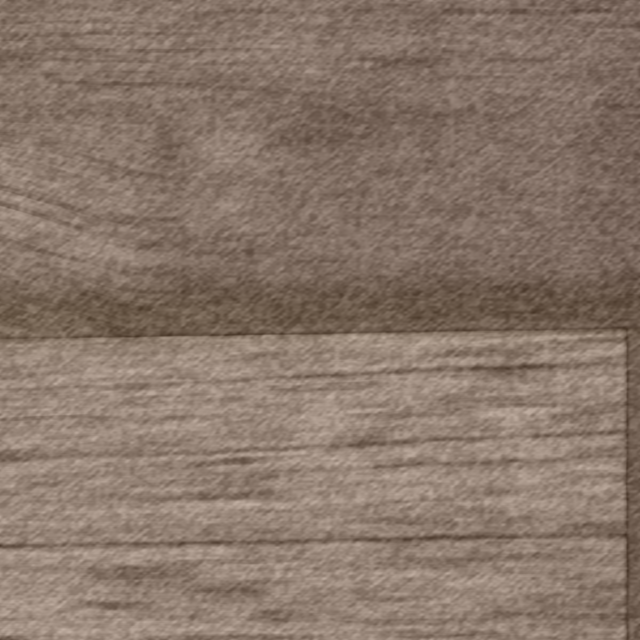
Write a three.js fragment shader that draws this texture.

```glsl
// Weathered wooden planks: a dim upper board with soft stains and a knot, and a
// paler lower board with long dark grain lines, parted by a bevelled seam.
// Stretched value noise makes the grain; soft ellipses place the stains.
varying vec2 vUv;

float hash(vec2 p) {
  vec3 q = fract(vec3(p.xyx) * 0.1031);
  q += dot(q, q.yzx + 33.33);
  return fract((q.x + q.y) * q.z);
}

float noise(vec2 p) {
  vec2 i = floor(p), f = fract(p);
  f = f * f * (3.0 - 2.0 * f);
  return mix(mix(hash(i), hash(i + vec2(1, 0)), f.x),
             mix(hash(i + vec2(0, 1)), hash(i + vec2(1, 1)), f.x), f.y);
}

// Centred fractal noise, roughly -0.5 to 0.5
float fbm(vec2 p) {
  float sum = 0.0, amp = 0.5;
  for (int i = 0; i < 4; i++) {
    sum += amp * (noise(p) - 0.5);
    p = p * 2.03 + 17.3;
    amp *= 0.55;
  }
  return sum;
}

// Soft elliptical stain, 1 at its centre
float blot(vec2 p, vec2 centre, vec2 radius) {
  vec2 d = (p - centre) / radius;
  return exp(-dot(d, d));
}

// Soft horizontal line, 1 at its core
float line(float offset, float width) {
  return exp(-offset * offset / (width * width));
}

// Thin dark pores that run along the grain and break up
float pores(vec2 p, float rows) {
  float streak = noise(vec2(p.x * 5.0, p.y * rows));
  float gaps = smoothstep(0.2, 0.7, noise(vec2(p.x * 11.0 + 40.0, p.y * rows * 0.6)));
  return smoothstep(0.5, 0.92, streak) * gaps;
}

// Fine threads that follow the grain
float threads(vec2 p) {
  return noise(vec2(p.x * 14.0, p.y * 150.0)) + 0.6 * noise(vec2(p.x * 36.0, p.y * 230.0)) - 0.8;
}

// Short slanted fibres over the whole surface
float fibres(vec2 p) {
  vec2 q = vec2(p.x * 0.8 + p.y * 0.6, p.y * 0.8 - p.x * 0.6);
  return (noise(q * vec2(80.0, 220.0)) - 0.5) * 0.7
       + (noise(p * vec2(150.0, 250.0) + 9.0) - 0.5) * 0.6;
}

float upperBoard(vec2 p, float aboveSeam) {
  float tone = 0.508 - 0.020 * smoothstep(0.4, 1.0, p.x);
  // Pale patches
  tone += 0.065 * blot(p, vec2(0.04, 0.70), vec2(0.20, 0.12));
  tone += 0.040 * blot(p, vec2(0.17, 0.60), vec2(0.05, 0.03));
  tone += 0.050 * blot(p, vec2(0.36, 0.77), vec2(0.07, 0.06));
  tone += 0.050 * blot(p, vec2(0.865, 0.79), vec2(0.035, 0.05));
  tone += 0.030 * blot(p, vec2(0.25, 0.92), vec2(0.50, 0.06));
  // Dark stains and knot
  tone -= 0.055 * blot(p, vec2(0.55, 0.80), vec2(0.16, 0.04));
  tone -= 0.045 * blot(p, vec2(0.06, 0.825), vec2(0.18, 0.014));
  tone -= 0.030 * blot(p, vec2(0.98, 0.80), vec2(0.08, 0.15));
  tone -= 0.025 * blot(p, vec2(0.25, 0.68), vec2(0.04, 0.12));
  tone -= 0.060 * blot(p, vec2(0.272, 0.77), vec2(0.028, 0.035));
  tone += 0.07 * fbm(p * vec2(9.0, 18.0) + 3.0);

  // The grain dips to the right in the lower left and bends round the knot
  float dip = 1.0 - smoothstep(0.10, 0.34, p.x);
  float low = 1.0 - smoothstep(0.74, 0.84, p.y);
  vec2 g = p;
  g.y += 0.27 * (p.x - 0.2) * dip * low;
  g.y += 0.025 * blot(p, vec2(0.27, 0.77), vec2(0.06, 0.05));
  g.y += 0.008 * fbm(p * vec2(9.0, 12.0));
  float strength = mix(0.45, 1.0, max(dip * low, smoothstep(0.83, 0.90, p.y)));
  tone += strength * 0.09 * fbm(vec2(g.x * 6.0, g.y * 90.0));
  tone -= strength * 0.085 * (pores(g, 115.0) - 0.15);
  tone += 0.055 * mix(0.5, 1.0, strength) * threads(g);

  // Shaded bevel towards the seam
  float edge = aboveSeam + 0.04 * fbm(p * vec2(12.0, 20.0));
  tone -= 0.085 * (1.0 - smoothstep(0.045, 0.12, edge));
  return tone + 0.035 * line(aboveSeam - 0.009, 0.008);
}

float lowerBoard(vec2 p) {
  float tone = 0.603 + 0.012 * blot(p, vec2(0.3, 0.25), vec2(0.4, 0.12));
  tone -= 0.060 * blot(p, vec2(0.92, 0.06), vec2(0.25, 0.09));
  tone -= 0.035 * blot(p, vec2(0.45, 0.05), vec2(0.25, 0.035));
  tone += 0.04 * fbm(p * vec2(4.0, 14.0) + 8.0);

  // The grain rises to the right, more so near the seam
  vec2 g = p;
  g.y -= p.x * mix(0.012, 0.046, smoothstep(0.12, 0.34, p.y));
  g.y += 0.009 * fbm(vec2(p.x * 9.0, p.y * 14.0));
  tone += 0.15 * fbm(vec2(g.x * 4.0 + 5.0, g.y * 75.0));
  tone -= 0.11 * (pores(g + 2.0, 75.0) - 0.08) + 0.07 * (pores(g + 6.0, 125.0) - 0.12);
  tone += 0.07 * threads(g);

  // Main growth lines, with uneven weight along their length
  float weight = 0.5 + 0.8 * noise(vec2(p.x * 6.0, p.y * 9.0));
  float growth = 0.11 * line(g.y - 0.390, 0.0038) + 0.15 * line(g.y - 0.281, 0.0045);
  growth += 0.13 * line(g.y - 0.149, 0.0040) + 0.045 * line(g.y - 0.160, 0.013);
  growth += 0.09 * line(g.y - 0.248, 0.0035) * smoothstep(0.15, 0.4, p.x);
  return tone - growth * weight;
}

void main() {
  vec2 p = vUv;
  float aboveSeam = p.y - 0.469 - 0.018 * p.x - 0.004 * fbm(vec2(p.x * 14.0, 2.0));
  float joint = p.x - 0.979 - 0.003 * fbm(vec2(4.0, p.y * 20.0));
  float below = 1.0 - smoothstep(-0.002, 0.002, aboveSeam);
  // Lower board and the end strip beyond its right joint
  float strip = 0.445 + 0.06 * fbm(p * vec2(60.0, 18.0));
  float lower = mix(lowerBoard(p), strip, smoothstep(-0.002, 0.002, joint));
  float tone = mix(upperBoard(p, aboveSeam), lower - 0.11 * line(joint, 0.004), below);
  tone -= 0.085 * line(aboveSeam, 0.004);
  tone += 0.165 * fibres(p);
  // Brown tint, warmer on the bevel, cooler in the upper right
  float warmth = 0.012 * line(aboveSeam - 0.03, 0.05) - 0.008 * (1.0 - below) * p.x;
  gl_FragColor = vec4(vec3(tone) - vec3(0.0, 0.071 - 0.3 * warmth, 0.122 + warmth), 1.0);
}
```
